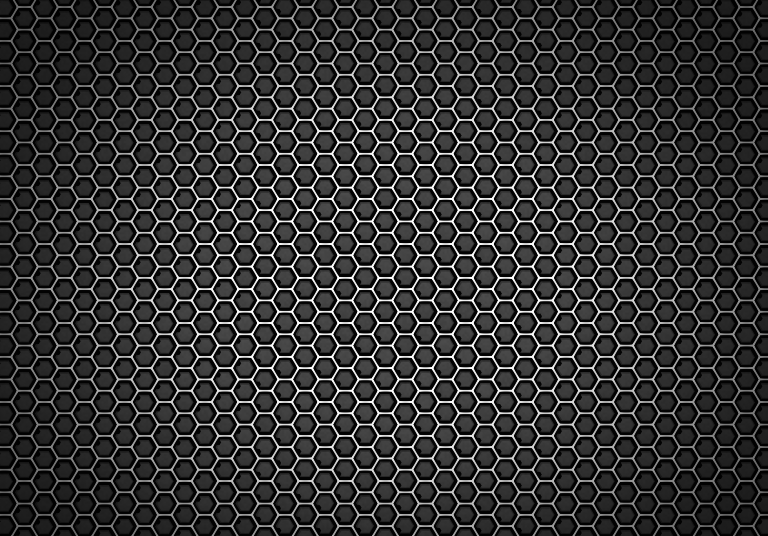
Give the GLSL for this pattern, as a Shadertoy shader.

```glsl
// Honeycomb grille: thin bright hexagonal wires over black wells with grey floors.
// Two interleaved lattices give the nearest cell; hexagon distances shape each
// layer, small per-cell shifts vary the floors, and a vignette dims the borders.

const float COLUMNS = 38.3;          // column pitches across the canvas
const float ROWS = 23.75;            // row pitches down the canvas
const float ROW_PITCH = 1.1547;      // row height when a column pitch is 1
const float APOTHEM = 0.57735;
const vec2 ANCHOR = vec2(0.4236, 0.650);

float hash(vec2 p) {
    vec3 q = fract(p.xyx * 0.1031);
    q += dot(q, q.yzx + 33.33);
    return fract((q.x + q.y) * q.z);
}

float valueNoise(vec2 p) {
    vec2 i = floor(p), f = fract(p);
    f = f * f * (3.0 - 2.0 * f);
    return mix(mix(hash(i), hash(i + vec2(1, 0)), f.x),
               mix(hash(i + vec2(0, 1)), hash(i + vec2(1, 1)), f.x), f.y);
}

// Hexagon with flat top, measured by its apothem
float hexDistance(vec2 p, float apothem) {
    p = abs(p);
    return max(p.y, 0.8660 * p.x + 0.5 * p.y) - apothem;
}

// Offset from the nearest cell centre (xy) and that centre (zw)
vec4 hexCell(vec2 p) {
    vec2 pitch = vec2(2.0, ROW_PITCH);
    vec2 even = pitch * floor(p / pitch + 0.5);
    vec2 odd = pitch * (floor(p / pitch) + 0.5);
    vec2 centre = distance(p, even) < distance(p, odd) ? even : odd;
    return vec4(p - centre, centre);
}

float fill(float d, float aa) {
    return smoothstep(aa, -aa, d);
}

// Raised grey floor with one bitten corner and a darker rim
vec3 wellColor(vec2 p, vec2 centre, float aa) {
    vec2 id = floor(centre * vec2(1.0, 2.0 / ROW_PITCH) + 0.5);
    float side = sin(centre.x * 0.21 + 0.8);
    vec2 shift = vec2(-0.025, 0.02 * side) + 0.02 * (hash(id) - 0.5);
    vec2 q = p - shift;

    float corner = side > 0.0 ? -1.0 : 1.0;
    float bite = hexDistance(q - vec2(-0.33, 0.24 * corner), 0.13);
    float outer = max(hexDistance(q, 0.395), -bite);
    float inner = hexDistance(q - vec2(0.02, -0.015), 0.33);

    float grain = 0.025 * (valueNoise((p + centre) * 9.0) - 0.5);
    float tone = mix(0.19, 0.272, fill(inner, aa)) + grain;
    tone += 0.025 * (hash(id + 17.0) - 0.5) + 0.03 * q.y;
    return vec3(mix(0.012, tone, fill(outer, aa)));
}

// Wire coverage, swelling slightly where three walls meet
float wireMask(vec2 p, float aa) {
    float wall = -hexDistance(p, APOTHEM);
    float joint = smoothstep(0.52, 0.667, length(p));
    return fill(wall - 0.043 - 0.02 * joint, aa);
}

float vignette(vec2 uv) {
    vec2 q = (uv - vec2(0.5, 0.48)) * vec2(1.0, 0.85);
    return mix(1.0, 0.42, smoothstep(0.16, 0.62, length(q)));
}

void mainImage(out vec4 fragColor, in vec2 fragCoord) {
    vec2 uv = fragCoord / iResolution.xy;
    vec2 scale = vec2(COLUMNS, ROWS * ROW_PITCH);
    float aa = 0.6 * COLUMNS / iResolution.x;
    vec4 cell = hexCell((uv - ANCHOR) * scale);

    vec3 color = wellColor(cell.xy, cell.zw, aa);
    float joint = smoothstep(0.5, 0.64, length(cell.xy));
    vec3 wire = vec3(mix(0.84, 1.0, joint));
    color = mix(color, wire, wireMask(cell.xy, aa));

    fragColor = vec4(color * vignette(uv), 1.0);
}
```
